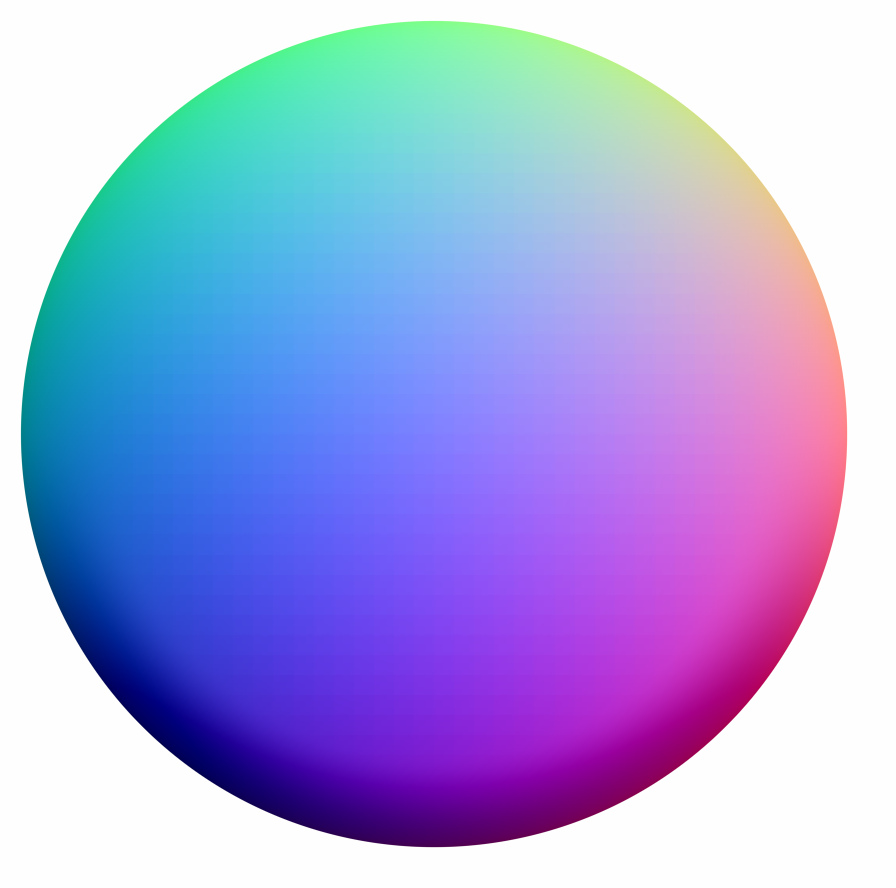
A Shadertoy shader for this texture map:

```glsl
const vec3 PAPER = vec3(0.996);
const vec2 BALL_CENTER = vec2(0.4888, 0.5112);
const float BALL_RADIUS = 0.4652;
const float FACET_SIZE = 0.0486;

// Steps a point toward its facet center, fading out near the rim
vec2 facetPoint(vec2 p, float size, float strength) {
    vec2 cellCenter = (floor(p / size) + 0.5) * size;
    float fade = 1.0 - smoothstep(0.65, 0.9, length(p));
    return mix(p, cellCenter, strength * fade);
}

// Unit hemisphere normal above a point in the disc
vec3 sphereNormal(vec2 p) {
    p /= max(1.0, length(p));
    return vec3(p, sqrt(max(0.0, 1.0 - dot(p, p))));
}

// Dark crescent hugging the lower rim
float lowerShade(vec2 p, float depth) {
    float rim = smoothstep(0.78, 0.98, length(p));
    float below = smoothstep(0.05, -0.8, p.y);
    return depth * rim * below;
}

vec3 normalColor(vec3 normal) {
    return 0.5 + 0.5 * normal;
}

float discMask(vec2 p, float pixel) {
    return 1.0 - smoothstep(-pixel, pixel, length(p) - 1.0);
}

void mainImage(out vec4 fragColor, in vec2 fragCoord) {
    vec2 uv = fragCoord / iResolution.y;
    vec2 p = (uv - BALL_CENTER) / BALL_RADIUS;
    float pixel = 0.7 / (iResolution.y * BALL_RADIUS);

    // Normals as colour
    vec3 normal = sphereNormal(facetPoint(p, FACET_SIZE, 0.55));
    vec3 ball = max(normalColor(normal) - lowerShade(p, 0.22), 0.0);

    fragColor = vec4(mix(PAPER, ball, discMask(p, pixel)), 1.0);
}
```
